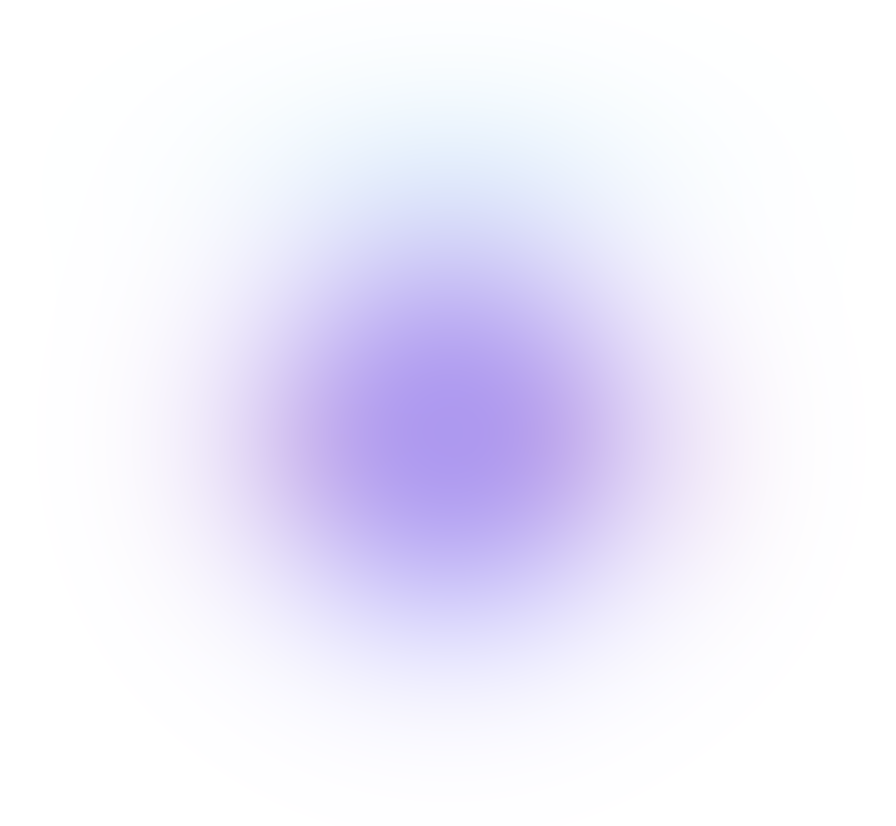
Give the GLSL for this background, as a WebGL 2 fragment shader.

```glsl
#version 300 es
precision highp float;
// A soft violet orb on white, with a sky-blue haze above and faint pink flanks.
// Each glow is a smooth elliptical falloff that absorbs some red, green and blue
// from the white ground. Lengths are in canvas heights, measured from the centre.

uniform vec2 u_resolution;
out vec4 fragColor;

const vec3 PAPER = vec3(1.0, 1.0, 1.0);

// Light absorbed at the heart of each glow
const vec3 VIOLET_ABSORB = vec3(0.32, 0.40, 0.06);
const vec3 SKY_ABSORB = vec3(0.065, 0.018, 0.006);
const vec3 PINK_ABSORB = vec3(0.0, 0.022, 0.022);
const vec3 BLUSH_ABSORB = vec3(0.005, 0.022, 0.014);
const vec3 PERIWINKLE_ABSORB = vec3(0.012, -0.005, -0.012);

// Placement and size
const vec2 ORB_CENTER = vec2(0.001, -0.023);
const vec2 ORB_RADIUS = vec2(0.240);
const float ORB_FALLOFF = 2.3;
const vec2 SKY_CENTER = vec2(0.001, 0.288);
const vec2 SKY_RADIUS = vec2(0.26, 0.13);
const vec2 PINK_LEFT = vec2(-0.168, -0.044);
const vec2 PINK_RIGHT = vec2(0.143, -0.037);
const vec2 PINK_RADIUS = vec2(0.085, 0.11);
const vec2 BLUSH_LEFT = vec2(-0.288, -0.065);
const vec2 BLUSH_RIGHT = vec2(0.305, -0.060);
const vec2 BLUSH_RADIUS = vec2(0.10, 0.15);
const float BLUSH_LEFT_STRENGTH = 0.5;
const vec2 PERIWINKLE_CENTER = vec2(0.001, -0.249);
const vec2 PERIWINKLE_RADIUS = vec2(0.20, 0.11);
const float SOFT_FALLOFF = 2.0;

// Elliptical glow: 1 at its centre, fading smoothly to 0
float glow(vec2 p, vec2 center, vec2 radius, float falloff) {
    return exp(-pow(length((p - center) / radius), falloff));
}

float softGlow(vec2 p, vec2 center, vec2 radius) {
    return glow(p, center, radius, SOFT_FALLOFF);
}

void main() {
    vec2 p = (gl_FragCoord.xy - 0.5 * u_resolution) / u_resolution.y;

    // Main orb and the haze above it
    vec3 absorbed = VIOLET_ABSORB * glow(p, ORB_CENTER, ORB_RADIUS, ORB_FALLOFF);
    absorbed += SKY_ABSORB * softGlow(p, SKY_CENTER, SKY_RADIUS);

    // Pink flanks, tight inside and wider outside
    float pink = softGlow(p, PINK_LEFT, PINK_RADIUS)
               + softGlow(p, PINK_RIGHT, PINK_RADIUS);
    float blush = BLUSH_LEFT_STRENGTH * softGlow(p, BLUSH_LEFT, BLUSH_RADIUS)
                + softGlow(p, BLUSH_RIGHT, BLUSH_RADIUS);
    absorbed += PINK_ABSORB * pink + BLUSH_ABSORB * blush;

    // Cooler lower rim
    absorbed += PERIWINKLE_ABSORB * softGlow(p, PERIWINKLE_CENTER, PERIWINKLE_RADIUS);

    fragColor = vec4(clamp(PAPER - absorbed, 0.0, 1.0), 1.0);
}
```
